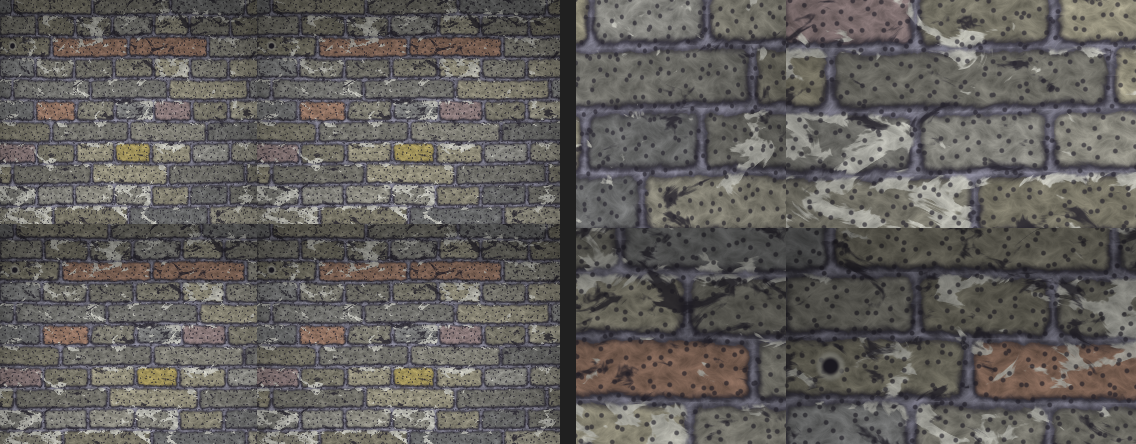
Left: the whole. Right: its middle third, enlarged.
Reproduce this texture procedurally as a Shadertoy shader.

```glsl
// Weathered brick wall: alternating courses of long and short bricks with soot,
// flaking paint and pale mortar. One patch of wall is laid two by two with plain
// seams. Lengths are in courses; wear comes from layered cellular noise.

const vec2 WALL = vec2(26.48, 20.97);   // canvas size in courses
const vec2 TILE = vec2(14.345, 10.586); // size of the repeated patch
const float SEAM_X = 12.138;            // width of the left column

const vec3 OLIVE = vec3(0.50, 0.485, 0.42);
const vec3 SLATE = vec3(0.43, 0.435, 0.44);
const vec3 RUST = vec3(0.53, 0.42, 0.36);
const vec3 OCHRE = vec3(0.58, 0.53, 0.33);
const vec3 MAUVE = vec3(0.50, 0.44, 0.44);
const vec3 PAINT = vec3(0.71, 0.71, 0.68);
const vec3 MORTAR = vec3(0.47, 0.465, 0.52);
const vec3 SOOT = vec3(0.14, 0.13, 0.165);

// Bricks that stand out: course, index, kind (0 rust, 1 ochre, 2 mauve, 3 painted)
const vec3 ACCENTS[12] = vec3[12](
    vec3(2, 0, 0), vec3(2, 1, 0), vec3(5, 0, 0), vec3(7, 2, 1),
    vec3(5, 3, 2), vec3(7, -1, 2), vec3(9, -1, 3), vec3(9, 2, 3),
    vec3(1, 1, 3), vec3(10, -1, 3), vec3(5, 2, 3), vec3(3, 3, 3));

float hash(vec2 p) {
    vec3 q = fract(p.xyx * vec3(0.1031, 0.1030, 0.0973));
    q += dot(q, q.yzx + 33.33);
    return fract((q.x + q.y) * q.z);
}

// Distance to the nearest scattered point
float cellular(vec2 p) {
    vec2 base = floor(p);
    float nearest = 2.0;
    for (int j = -1; j <= 1; j++)
    for (int i = -1; i <= 1; i++) {
        vec2 c = base + vec2(i, j);
        vec2 point = c + vec2(hash(c), hash(c + 57.3));
        nearest = min(nearest, distance(p, point));
    }
    return nearest;
}

// Four sine-warped octaves of cellular noise, averaging about 0.45
float wear(vec2 p) {
    float sum = 0.0, weight = 0.5;
    for (int i = 0; i < 4; i++) {
        p += 0.2 * sin(p.yx * 2.7 + float(i));
        sum += weight * cellular(p);
        p = mat2(1.6, 1.2, -1.2, 1.6) * p + 17.0;
        weight *= 0.55;
    }
    return sum;
}

float roundedBox(vec2 p, vec2 halfSize, float radius) {
    vec2 q = abs(p) - halfSize + radius;
    return length(max(q, 0.0)) + min(max(q.x, q.y), 0.0) - radius;
}

// Position of an upright joint, slightly irregular
float joint(float index, float course, float start, float pitch) {
    return start + index * pitch + 0.16 * (hash(vec2(index + 9.0, course)) - 0.5);
}

vec3 wallColor(vec2 p, float pixel) {
    // Find the brick around p
    float y = p.y + 0.276 + 0.035 * sin(p.x * 0.8 + p.y * 0.4);
    float course = floor(y);
    bool isLong = mod(course, 2.0) < 0.5;
    float pitch = isLong ? 4.345 : 2.159;
    float start = isLong ? (mod(course, 4.0) < 1.0 ? 0.76 : 2.9) : 2.03;
    float index = floor((p.x - start) / pitch);
    index += step(joint(index + 1.0, course, start, pitch), p.x)
           - step(p.x, joint(index, course, start, pitch));
    float left = joint(index, course, start, pitch);
    float right = joint(index + 1.0, course, start, pitch);
    vec2 id = vec2(index + 20.0, course);

    // Ragged outline
    vec2 q = vec2(p.x - 0.5 * (left + right), y - course - 0.5);
    float rough = wear(p * 2.1 + 5.0) - 0.48;
    vec2 halfSize = vec2(0.5 * (right - left) - 0.085, 0.415);
    float d = roundedBox(q, halfSize, 0.14) + 0.16 * rough;
    float inside = smoothstep(pixel, -pixel, d);

    // Brick tone and accents
    vec3 tone = mix(OLIVE, SLATE, hash(id)) * mix(0.86, 1.1, hash(id + 31.0));
    float painted = 0.13 * hash(id + 71.0);
    for (int i = 0; i < 12; i++) {
        vec3 a = ACCENTS[i];
        if (a.x != course || a.y != index) continue;
        if (a.z > 2.5) painted = 0.23;
        else tone = a.z < 0.5 ? RUST : a.z < 1.5 ? OCHRE : MAUVE;
    }
    float fine = wear(p * vec2(3.2, 4.2) + 40.0);
    tone *= 0.72 + 0.66 * fine;

    // Mortar, with a shaded line along the brick edges
    vec3 color = mix(MORTAR * (0.62 + 0.8 * fine), tone, inside);
    float rim = exp(-pow((d - 0.005) / 0.06, 2.0));
    color = mix(color, SOOT, rim * (q.y > 0.0 ? 0.72 : 0.5));

    // Paint flakes gather near the upper edge
    float upper = smoothstep(-0.12, -0.4, q.y);
    float flake = wear(p * vec2(1.1, 1.6) + 80.0) + painted + 0.13 * upper;
    float flakes = smoothstep(0.69, 0.76, flake) * smoothstep(0.08, 0.0, d);
    color = mix(color, PAINT * (0.78 + 0.5 * fine), 0.85 * flakes);

    // Soot blotches, thicker on the upper courses, and small pits
    float grime = wear(p * vec2(1.3, 1.9) + 130.0);
    grime += 0.09 * smoothstep(5.0, 0.5, p.y) + 0.07 * hash(id + 13.0);
    color = mix(color, SOOT, 0.8 * smoothstep(0.64, 0.78, grime));
    color = mix(color, SOOT, 0.65 * smoothstep(0.22, 0.1, cellular(p * 4.3)));

    // Drilled hole
    float hole = distance(p, vec2(0.7, 2.17));
    color = mix(color, PAINT, 0.5 * smoothstep(0.26, 0.18, hole));
    return mix(color, SOOT, smoothstep(0.17, 0.09, hole));
}

void mainImage(out vec4 fragColor, in vec2 fragCoord) {
    vec2 p = fragCoord / iResolution.xy;
    p = vec2(p.x, 1.0 - p.y) * WALL;
    float pixel = WALL.y / iResolution.y;

    // Upper left patch is squeezed to its column, the lower left one is cropped
    bool leftSide = p.x < SEAM_X, top = p.y < TILE.y;
    p.y -= top ? 0.0 : TILE.y;
    p.x = leftSide ? (top ? p.x * TILE.x / SEAM_X : p.x) : p.x - SEAM_X;

    // Each patch is dim along its top and sides
    vec2 t = p / TILE;
    float light = mix(0.68, 1.08, smoothstep(-0.05, 0.5, t.y));
    light *= 1.0 - 0.22 * pow(abs(2.0 * t.x - 1.0), 4.0);
    fragColor = vec4(clamp(wallColor(p, pixel) * light, 0.0, 1.0), 1.0);
}
```
